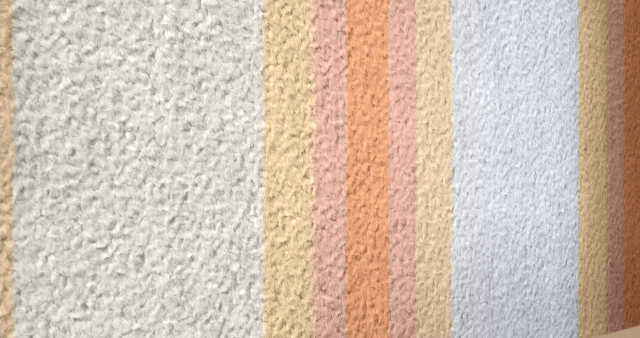
Reproduce this texture procedurally as a Shadertoy shader.

```glsl
// A striped woollen rug seen at a slant: wide pale bands alternate with a
// symmetric tan, pink and orange group. A projective map narrows the bands to
// the right; cellular tufts and value noise shade the pile, then light falls off.

#define FIRST_EDGE 0.025    // x where the first pale band starts
#define STRIPE_SCALE 1.014  // repeats per canvas width at that edge
#define SLANT 0.45          // perspective shrink towards the right
#define TUFTS 105.0         // tufts per repeat
#define EDGE_FRAY 0.012     // raggedness of the stripe borders
#define RELIEF 0.34         // strength of side lighting on the pile
#define CREVICE 0.20        // darkness between tufts
#define PALE vec3(0.845, 0.832, 0.815)
#define TAN vec3(0.875, 0.765, 0.615)
#define PINK vec3(0.850, 0.675, 0.610)
#define ORANGE vec3(0.870, 0.620, 0.465)

float hash(vec2 p) {
    return fract(sin(dot(p, vec2(127.1, 311.7))) * 43758.5453);
}

float noise(vec2 p) {
    vec2 i = floor(p), f = fract(p);
    f = f * f * (3.0 - 2.0 * f);
    return mix(mix(hash(i), hash(i + vec2(1, 0)), f.x),
               mix(hash(i + vec2(0, 1)), hash(i + vec2(1, 1)), f.x), f.y);
}

float fbm(vec2 p) {
    float sum = 0.0, amp = 0.5;
    for (int i = 0; i < 3; i++) {
        sum += amp * noise(p);
        p = mat2(1.6, 1.2, -1.2, 1.6) * p + 7.3;
        amp *= 0.5;
    }
    return sum / 0.875;
}

// Distance to the nearest scattered tuft centre
float tuftDistance(vec2 p) {
    vec2 cell = floor(p);
    float nearest = 4.0;
    for (int y = -1; y <= 1; y++)
        for (int x = -1; x <= 1; x++) {
            vec2 c = cell + vec2(x, y);
            vec2 centre = c + vec2(hash(c), hash(c + 41.7));
            nearest = min(nearest, length(p - centre));
        }
    return nearest;
}

// One repeat: pale, tan, pink, orange, pink, tan
vec3 stripes(float u, float soft) {
    float f = fract(u);
    vec3 col = PALE;
    float sheen = smoothstep(0.185, 0.20, f) - smoothstep(0.27, 0.29, f);
    col += sheen * vec3(0.002, 0.008, 0.022);
    col = mix(col, TAN, smoothstep(0.475 - soft, 0.475 + soft, f));
    col = mix(col, PINK, smoothstep(0.598 - soft, 0.598 + soft, f));
    col = mix(col, ORANGE, smoothstep(0.682 - soft, 0.682 + soft, f));
    col = mix(col, PINK, smoothstep(0.800 - soft, 0.800 + soft, f));
    col = mix(col, TAN * vec3(1.0, 1.01, 1.05), smoothstep(0.882 - soft, 0.882 + soft, f));
    return mix(col, PALE, smoothstep(1.0 - 2.0 * soft, 1.0, f));
}

void mainImage(out vec4 fragColor, in vec2 fragCoord) {
    vec2 uv = fragCoord / iResolution.xy;
    float aspect = iResolution.y / iResolution.x;

    // Slanted rug plane
    float t = uv.x - FIRST_EDGE;
    float depth = 1.0 / (1.0 - SLANT * t);
    vec2 rug = vec2(STRIPE_SCALE * t, aspect * (uv.y - 0.5)) * depth;
    vec2 pile = rug * TUFTS;

    // Bands with frayed borders
    float fray = (fbm(pile * 0.8) - 0.5) * EDGE_FRAY;
    float soft = 0.003 + STRIPE_SCALE * depth * depth / iResolution.x;
    vec3 col = stripes(rug.x + fray, soft);

    // Cool pale wool on the right, warm on the left
    float paleness = 1.0 - smoothstep(0.06, 0.16, col.r - col.b);
    float cool = smoothstep(0.45, 0.8, uv.x);
    col += paleness * mix(vec3(0.0, -0.005, -0.025), vec3(-0.02, 0.0, 0.045), cool);

    // Pile: lit tufts, dark gaps, fibre grain and brushed patches
    vec2 bent = pile + 1.2 * vec2(fbm(pile * 0.6), fbm(pile * 0.6 + 19.0));
    float slope = fbm(bent + vec2(-0.3, 0.35)) - fbm(bent + vec2(0.3, -0.35));
    float gap = smoothstep(0.5, 1.0, tuftDistance(bent));
    float grain = noise(pile * vec2(3.1, 2.3)) - 0.5;
    float patches = fbm(rug * vec2(24.0, 11.0)) - 0.5;
    float streaks = noise(vec2(rug.x * 75.0, rug.y * 5.0)) - 0.5;
    float clarity = mix(1.0, 0.65, cool);
    float shade = 1.02 + clarity * (RELIEF * slope - CREVICE * gap + 0.09 * grain);
    shade += 0.07 * patches + 0.035 * streaks;

    // Light: bright upper centre, dim right side and lower edge
    vec2 glow = (uv - vec2(0.56, 0.68)) / vec2(0.30, 0.55);
    float light = 0.98 + 0.07 * exp(-dot(glow, glow));
    light *= 1.0 - 0.30 * smoothstep(0.86, 1.0, uv.x);
    light *= 1.0 - 0.10 * smoothstep(0.40, 0.0, uv.y) * smoothstep(0.3, 0.9, uv.x);
    light *= 1.0 - 0.06 * smoothstep(0.10, 0.0, uv.x);
    float tone = shade * light;
    col = pow(col, vec3(1.0 + 1.4 * (1.0 - min(tone, 1.0)))) * tone;

    // Bare floor past the rug's lower right corner
    float corner = (uv.x - 0.925) * 0.50 - uv.y;
    float blur = 1.5 / iResolution.y;
    vec3 floorColor = vec3(0.73, 0.61, 0.50) * (0.97 + 0.06 * grain);
    col = mix(col, floorColor, smoothstep(-blur, blur, corner));

    fragColor = vec4(clamp(col, 0.0, 1.0), 1.0);
}
```
